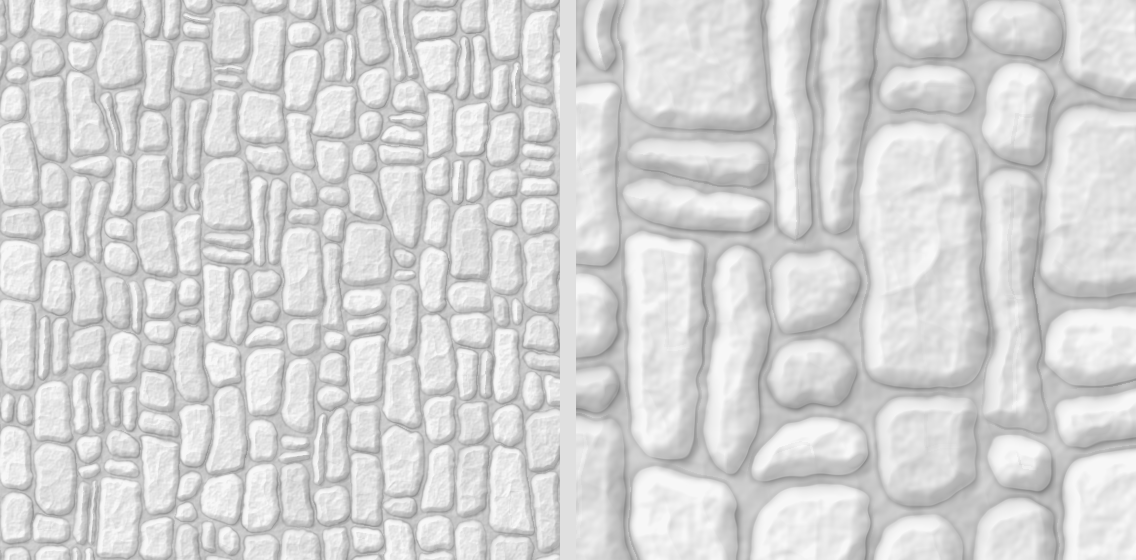
Left: the whole. Right: its middle third, enlarged.
Give the GLSL for this texture, as a WebGL 2 fragment shader.

```glsl
#version 300 es
precision highp float;
// Pale dry-stone wall: wavering columns are cut into upright rounded blocks,
// some split again into smaller ones. Relief from cellular scallops and grain
// is lit from the upper left, with soft shadows in the joints.

uniform vec2 u_resolution;
out vec4 fragColor;

const vec2 GRID = vec2(16.0, 9.6);        // columns and rows per canvas
const float COLUMN_WAVER = 0.72;          // sideways drift of column edges
const float ROW_JITTER = 0.74;            // variation of block heights
const float BEVEL = 0.011;                // width of the rounded rim
const vec2 LIGHT = vec2(-0.66, 0.75);
const float SLOPE_STEP = 0.0015;
const float SLOPE_GAIN = 0.095;
const float MORTAR_TONE = 0.785;
const float STONE_TONE = 0.895;
const float STONE_SPREAD = 0.055;

float hash(vec2 p) {
    vec3 q = fract(p.xyx * 0.1031);
    q += dot(q, q.yzx + 33.33);
    return fract((q.x + q.y) * q.z);
}

float noise(vec2 p) {
    vec2 i = floor(p), f = p - i;
    f = f * f * (3.0 - 2.0 * f);
    return mix(mix(hash(i), hash(i + vec2(1, 0)), f.x),
               mix(hash(i + vec2(0, 1)), hash(i + vec2(1, 1)), f.x), f.y);
}

// Lower envelope of bowls around scattered points: chipped, creased faces
float scallops(vec2 p) {
    vec2 cell = floor(p);
    float low = 4.0;
    for (int y = -1; y <= 1; y++)
    for (int x = -1; x <= 1; x++) {
        vec2 c = cell + vec2(x, y);
        vec2 d = c + vec2(hash(c), hash(c + 71.7)) - p;
        low = min(low, dot(d, d) + 0.35 * hash(c + 23.1));
    }
    return low;
}

float columnEdge(float i, float y) {
    return i + COLUMN_WAVER * (noise(vec2(i * 7.0 + 0.5, y * 6.5 + hash(vec2(i, 5.0)) * 9.0)) - 0.5);
}

float rowEdge(float i, float j, float x) {
    float tilt = 0.26 * (hash(vec2(i + 31.0, j)) - 0.5);
    return j + ROW_JITTER * (hash(vec2(i, j + 57.0)) - 0.5) + tilt * (x - i - 0.5);
}

// Returns depth inside the nearest block (negative in the joint) and its id
vec2 block(vec2 p) {
    p += 0.007 * (vec2(noise(p * 34.0), noise(p * 34.0 + 40.0)) - 0.5);
    p += 0.003 * (vec2(noise(p * 105.0), noise(p * 105.0 + 80.0)) - 0.5);
    vec2 g = p * GRID + 20.0;

    float i = floor(g.x);
    if (g.x < columnEdge(i, p.y)) i -= 1.0;
    else if (g.x >= columnEdge(i + 1.0, p.y)) i += 1.0;
    g.y += hash(vec2(i, 3.0));
    float j = floor(g.y);
    if (g.y < rowEdge(i, j, g.x)) j -= 1.0;
    else if (g.y >= rowEdge(i, j + 1.0, g.x)) j += 1.0;

    vec2 lo = vec2(columnEdge(i, p.y), rowEdge(i, j, g.x));
    vec2 hi = vec2(columnEdge(i + 1.0, p.y), rowEdge(i, j + 1.0, g.x));
    vec2 id = vec2(i, j) * 3.0;

    // Occasional split into slivers or stubs
    float choice = hash(id + 11.0);
    vec2 cut = mix(lo, hi, 0.32 + 0.36 * hash(id + 19.0));
    if (choice < 0.15) {
        if (g.x < cut.x) hi.x = cut.x; else { lo.x = cut.x; id.x += 1.0; }
    } else if (choice < 0.33) {
        if (g.y < cut.y) hi.y = cut.y; else { lo.y = cut.y; id.y += 1.0; }
    }

    // Rounded box with a different radius at each corner
    vec2 size = (hi - lo) / GRID;
    vec2 side = step(0.5 * (lo + hi), g);
    vec2 inset = 0.0012 + 0.0034 * vec2(hash(id + side.x * 7.0 + 2.5), hash(id + side.y * 9.0 + 4.5));
    vec2 e = min(g - lo, hi - g) / GRID - inset;
    float radius = mix(0.009, 0.027, hash(id + side * 5.0 + 0.5));
    radius = min(radius, 0.46 * min(size.x, size.y));
    return vec2(radius - length(max(radius - e, 0.0)), hash(id + 91.0));
}

float relief(vec2 p) {
    float body = smoothstep(-0.001, BEVEL, block(p).x);
    vec2 q = p + 0.014 * (vec2(noise(p * 48.0), noise(p * 48.0 + 15.0)) - 0.5);
    float chips = 0.0065 * scallops(q * vec2(46.0, 36.0));
    float grain = 0.0034 * noise(q * 105.0) + 0.0017 * noise(p * 250.0);
    return 0.011 * body + (chips + grain) * mix(0.55, 1.0, body);
}

void main() {
    vec2 p = gl_FragCoord.xy / u_resolution.y;
    float soft = 1.0 / u_resolution.y;
    vec2 stone = block(p);
    float cover = smoothstep(-soft, soft, stone.x);

    // Surface colour
    float mottle = 0.6 * noise(p * 42.0) + 0.4 * noise(p * 130.0) - 0.5;
    float face = STONE_TONE + STONE_SPREAD * (stone.y - 0.5) + 0.07 * mottle;
    face -= 0.055 * (1.0 - smoothstep(0.0, BEVEL, stone.x));
    float tone = mix(MORTAR_TONE + 0.09 * mottle, face, cover);

    // Light on the slopes
    vec2 reach = LIGHT * SLOPE_STEP;
    float slope = (relief(p - reach) - relief(p + reach)) / (2.0 * SLOPE_STEP);
    tone += SLOPE_GAIN * clamp(slope, -1.5, 0.75);

    // Joint line and cast shadow
    float line = exp(-pow(stone.x / 0.0022, 2.0));
    tone -= 0.10 * line * (0.4 + noise(p * 30.0 + 9.0));
    float caster = smoothstep(0.0, 0.006, block(p + LIGHT * 0.008).x);
    tone -= 0.085 * caster * (1.0 - cover);

    fragColor = vec4(vec3(clamp(tone, 0.46, 0.97)), 1.0);
}
```
